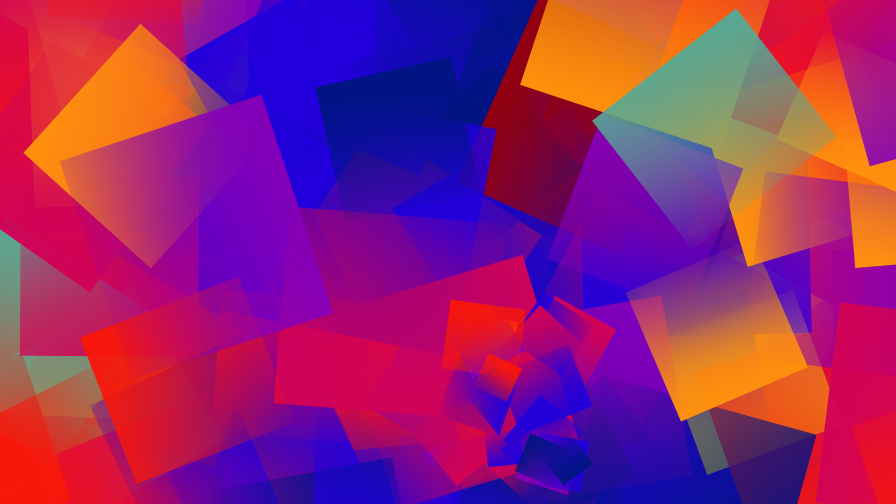
A Shadertoy shader for this background:

```glsl
// Overlapping rotated squares, each fading from a solid side to a sheer one.
// Centres follow a low-discrepancy sequence; a warmth field steers hues from
// navy in the middle to red and orange at the sides and in a lower pocket.

const int   LARGE_COUNT = 104;
const int   SMALL_COUNT = 22;
const vec2  LARGE_HALF  = vec2(0.13, 0.23);    // half side range, in canvas heights
const vec2  SMALL_HALF  = vec2(0.02, 0.08);
const vec2  SMALL_CENTRE = vec2(0.12, -0.31);
const float SMALL_SPREAD = 0.15;
const float MARGIN      = 0.12;                // scatter beyond the canvas
const vec2  WARM_POCKET = vec2(-0.09, -0.20);
const float POCKET_HEAT = 1.3;
const float FIELD_BIAS  = 0.5;                 // how far position decides the hue
const float ACCENT_RATE = 0.10;
const float SOLID_ALPHA = 0.99;
const float SHEER_ALPHA = 0.04;
const float FADE_POWER  = 1.5;                 // above 1 keeps the solid side wider

const vec3 NAVY    = vec3(0.00, 0.08, 0.51);
const vec3 BLUE    = vec3(0.13, 0.00, 0.86);
const vec3 PURPLE  = vec3(0.52, 0.00, 0.72);
const vec3 CRIMSON = vec3(0.82, 0.01, 0.34);
const vec3 RED     = vec3(0.97, 0.09, 0.04);
const vec3 ORANGE  = vec3(1.00, 0.57, 0.05);
const vec3 TEAL    = vec3(0.34, 0.66, 0.58);
const vec3 YELLOW  = vec3(0.88, 0.82, 0.16);
const vec3 MAROON  = vec3(0.58, 0.00, 0.06);

float hash(float id, float salt) {
    return fract(sin(id * 12.9898 + salt * 78.233) * 43758.5453);
}

// 0 in the cool middle, rising at the sides and inside the warm pocket
float warmth(vec2 p) {
    vec2 toPocket = p - WARM_POCKET;
    float pocket = POCKET_HEAT * exp(-16.0 * dot(toPocket, toPocket));
    return max(smoothstep(0.25, 0.75, abs(p.x)), pocket);
}

// Hues sorted from cold to hot
vec3 hue(float key) {
    if (key < 0.23) return NAVY;
    if (key < 0.46) return BLUE;
    if (key < 0.54) return PURPLE;
    if (key < 0.63) return CRIMSON;
    if (key < 0.84) return RED;
    return ORANGE;
}

vec3 accent(float pick) {
    if (pick < 0.40) return TEAL;
    if (pick < 0.60) return YELLOW;
    if (pick < 0.85) return ORANGE;
    return MAROON;
}

vec3 squareColour(float id, vec2 centre) {
    if (hash(id, 2.0) < ACCENT_RATE) return accent(hash(id, 3.0));
    return hue(mix(hash(id, 1.0), warmth(centre), FIELD_BIAS));
}

// Coverage of a rotated rectangle times its fade
float squareAlpha(vec2 p, float id, float halfSide, float pixel) {
    float angle = 6.2832 * hash(id, 5.0);
    float c = cos(angle), s = sin(angle);
    vec2 q = mat2(c, -s, s, c) * p;
    vec2 halfSize = halfSide * vec2(1.0, mix(0.85, 1.1, hash(id, 6.0)));

    vec2 edge = abs(q) - halfSize;
    float coverage = clamp(0.5 - max(edge.x, edge.y) / pixel, 0.0, 1.0);

    float tilt = mix(-0.6, 0.6, hash(id, 7.0));
    vec2 dir = vec2(sin(tilt), cos(tilt));
    float fade = 0.5 + 0.5 * dot(q / halfSize, dir) / (abs(dir.x) + abs(dir.y));
    fade = pow(clamp(fade, 0.0, 1.0), FADE_POWER);
    return coverage * mix(SOLID_ALPHA, SHEER_ALPHA, fade);
}

void mainImage(out vec4 fragColor, in vec2 fragCoord) {
    float pixel = 1.0 / iResolution.y;
    vec2 p = (fragCoord - 0.5 * iResolution.xy) * pixel;
    vec2 span = vec2(iResolution.x * pixel, 1.0) + 2.0 * MARGIN;

    // Ground under the squares
    vec3 colour = mix(mix(NAVY, BLUE, 0.4), CRIMSON, min(warmth(p), 1.0));

    // Large squares first, then a cluster of small ones
    for (int i = 0; i < LARGE_COUNT + SMALL_COUNT; i++) {
        float id = float(i) + 1.0;
        vec2 jitter = vec2(hash(id, 8.0), hash(id, 9.0)) - 0.5;
        vec2 centre = (fract(id * vec2(0.7549, 0.5698)) - 0.5) * span + 0.12 * jitter;
        vec2 sizes = LARGE_HALF;
        if (i >= LARGE_COUNT) {
            centre = SMALL_CENTRE + 2.0 * SMALL_SPREAD * jitter;
            sizes = SMALL_HALF;
        }
        float halfSide = mix(sizes.x, sizes.y, hash(id, 10.0));
        float alpha = squareAlpha(p - centre, id, halfSide, pixel);
        colour = mix(colour, squareColour(id, centre), alpha);
    }

    fragColor = vec4(colour, 1.0);
}
```
